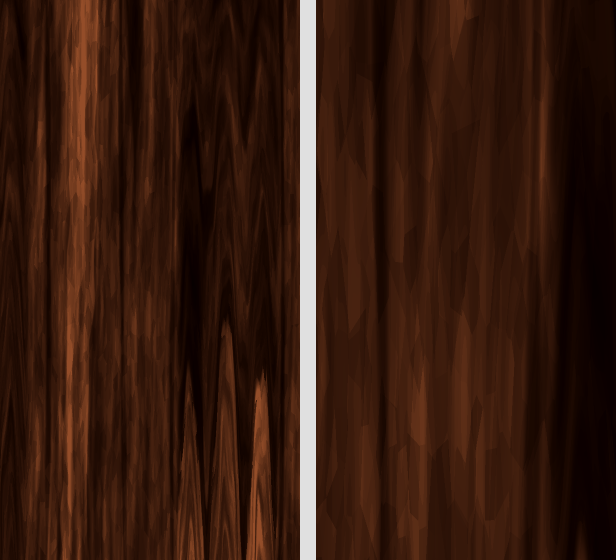
Left, the full canvas; right, a detail of the centre.
Reproduce this texture procedurally as a WebGL 2 fragment shader.

```glsl
#version 300 es
precision highp float;
// Dark rosewood: upright fibres beside pointed, cathedral-like growth rings.
// Layered sines bend the rings, stretched noise gives the grain, and long
// cellular flecks give crisp strokes; their sum becomes one brown tone.
uniform vec2 u_resolution;
out vec4 fragColor;

const float TAU = 6.2831853;

float hash(vec2 p) {
  vec3 q = fract(p.xyx * vec3(0.1031, 0.1030, 0.0973));
  q += dot(q, q.yzx + 33.33);
  return fract((q.x + q.y) * q.z);
}

float valueNoise(vec2 p) {
  vec2 i = floor(p), f = fract(p);
  f = f * f * (3.0 - 2.0 * f);
  return mix(mix(hash(i), hash(i + vec2(1, 0)), f.x),
             mix(hash(i + vec2(0, 1)), hash(i + vec2(1, 1)), f.x), f.y);
}

// Random value of the nearest cell, giving flat patches with hard edges.
float cellTone(vec2 p) {
  vec2 home = floor(p);
  float nearest = 9.0, tone = 0.0;
  for (int y = -1; y <= 1; y++)
    for (int x = -1; x <= 1; x++) {
      vec2 cell = home + vec2(x, y);
      vec2 d = cell + vec2(hash(cell), hash(cell + 57.0)) - p;
      float dist = dot(d, d);
      if (dist < nearest) {
        nearest = dist;
        tone = hash(cell + 113.0);
      }
    }
  return tone;
}

float band(float x, float lo, float hi, float soft) {
  return smoothstep(lo - soft, lo + soft, x) * (1.0 - smoothstep(hi - soft, hi + soft, x));
}

float softSteps(float v, float count) {
  return mix(v, (floor(v * count) + 0.5) / count, 0.7);
}

// Height of the pointed rings, steeper toward the foot of the board.
float ringPeaks(vec2 p) {
  float wave = cos(TAU * (p.x - 0.633) / 0.12) + 0.4 * cos(TAU * (p.x - 0.757) / 0.24);
  wave += 0.16 * sin(p.x * 170.0 + 5.0 * p.y) + 0.5 * (valueNoise(p * vec2(34.0, 7.0)) - 0.5);
  return wave * mix(0.22, 0.04, p.y);
}

// Narrow dark joints that wander slightly and swell along their length.
float seams(vec2 p) {
  const vec4 centres = vec4(0.155, 0.41, 0.58, 0.935);
  float dark = 0.0;
  for (int i = 0; i < 4; i++) {
    float k = float(i);
    float x = centres[i] + 0.008 * sin(p.y * 3.0 + k * 2.1);
    float swell = valueNoise(vec2(k * 7.3, p.y * 5.0));
    float width = mix(0.005, 0.014, swell);
    dark = max(dark, (0.5 + 0.5 * swell) * (1.0 - smoothstep(0.3 * width, width, abs(p.x - x))));
  }
  return dark;
}

float woodTone(vec2 p) {
  float leftRings = 1.0 - smoothstep(0.075, 0.1, p.x);
  float rightRings = band(p.x, 0.595, 0.925, 0.012);
  float rings = max(leftRings, rightRings);
  float peaks = ringPeaks(p);
  float height = p.y - peaks;
  float lean = p.x - 0.025 * p.y + 0.004 * sin(p.y * 9.0 + p.x * 20.0);

  // Grain: upright fibres, or bands along the rings.
  float fibre = 0.6 * valueNoise(vec2(lean * 62.0, p.y * 5.0))
              + 0.4 * valueNoise(vec2(lean * 120.0, p.y * 9.0));
  float ring = 0.65 * valueNoise(vec2(p.x * 14.0, height * 17.0))
             + 0.35 * valueNoise(vec2(p.x * 26.0 + 40.0, height * 38.0));
  float grain = softSteps(mix(fibre, ring, rings), 9.0) - 0.5;
  float along = mix(p.y, height, 0.7 * rings);
  float fleck = cellTone(vec2(lean * 85.0, along * 25.0)) - 0.5;
  float streak = cellTone(vec2(lean * 46.0 + 19.0, along * 10.0)) - 0.5;
  float column = valueNoise(vec2(lean * 19.0 + 3.0, p.y * 1.3)) - 0.5;

  float tone = 0.12 - 0.75 * leftRings - 0.85 * rightRings;
  tone += 2.5 * grain + 0.75 * fleck + 0.7 * streak + 1.3 * column;

  // Pale sapwood stripe and pale ring tips with ragged edges.
  float ragged = 0.016 * (valueNoise(vec2(p.x * 40.0, p.y * 13.0)) - 0.5);
  float offset = abs(p.x - mix(0.245, 0.288, p.y) + ragged);
  tone += 1.35 * (1.0 - smoothstep(0.041, 0.047, offset));
  tone += 1.9 * rightRings * smoothstep(-0.02, 0.025, 0.23 - height + 0.06 * fleck);

  // Inky pools in the rings, a dark wedge from the top, and the joints.
  float pool = smoothstep(0.62, 0.78, valueNoise(vec2(p.x * 11.0 + 5.0, height * 7.0)));
  tone -= 1.3 * pool * rings * smoothstep(0.2, 0.3, height);
  float wedge = 0.1 * (p.y - 0.67) + 0.008 * fleck;
  tone -= 1.3 * smoothstep(-0.003, 0.006, wedge - abs(p.x - 0.45));
  return tone - 1.7 * seams(p);
}

vec3 brown(float tone) {
  float red = min(0.2 * exp(0.45 * tone), 0.58);
  return max(vec3(red, 0.57 * red - 0.027, 0.33 * red - 0.03), 0.0);
}

void main() {
  // Four samples per pixel smooth the edges.
  vec3 colour = vec3(0.0);
  for (int i = 0; i < 4; i++) {
    vec2 shift = vec2(i % 2, i / 2) * 0.5 - 0.25;
    colour += brown(woodTone((gl_FragCoord.xy + shift) / u_resolution));
  }
  fragColor = vec4(colour * 0.25, 1.0);
}
```
